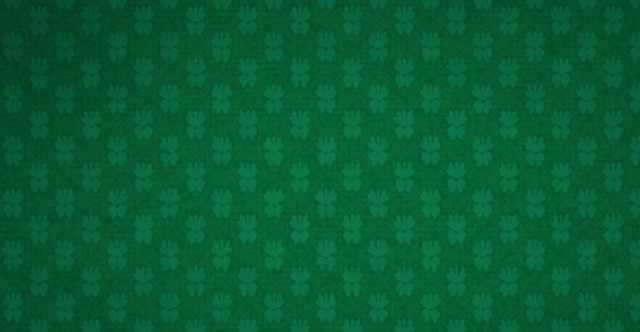
Reproduce this pattern procedurally as a WebGL 2 fragment shader.

```glsl
#version 300 es
precision highp float;
// Green damask: pale two-part leaf motifs on a half-drop lattice, framed by
// faint diagonal double lines and small scattered leaves. Motifs are unions of
// leaf and circle distances; noise adds wear and a soft light shades the cloth.
#define REPEATS_DOWN 6.36
#define LATTICE_SHIFT vec2(0.252, 0.026)
#define MOTIF_SOFTNESS 0.016
#define MOTIF_OPACITY 0.80
#define LINE_WIDTH 0.011
#define LINE_GAP 0.026
#define LINE_STRENGTH 0.30
#define SPRIG_DENSITY 9.0
#define SPRIG_STRENGTH 0.42
#define GRAIN 0.07
#define VIGNETTE 0.27

uniform vec2 u_resolution;
out vec4 outColor;

const vec3 GROUND = vec3(0.027, 0.400, 0.212);
const vec3 SHADOW = vec3(0.018, 0.310, 0.175);
const vec3 FLECK  = vec3(0.055, 0.460, 0.205);
const vec3 MOTIF  = vec3(0.045, 0.465, 0.295);

float hash(vec2 p) {
  return fract(sin(dot(p, vec2(127.1, 311.7))) * 43758.5453);
}

float noise(vec2 p) {
  vec2 i = floor(p), f = fract(p);
  f = f * f * (3.0 - 2.0 * f);
  return mix(mix(hash(i), hash(i + vec2(1, 0)), f.x),
             mix(hash(i + vec2(0, 1)), hash(i + vec2(1, 1)), f.x), f.y);
}

// Pointed leaf: overlap of two circles, tilted clockwise from upright.
float leaf(vec2 p, vec2 centre, float tilt, float halfLength, float halfWidth) {
  p -= centre;
  float c = cos(tilt), s = sin(tilt);
  p = abs(vec2(c * p.x - s * p.y, s * p.x + c * p.y));
  float r = (halfLength * halfLength + halfWidth * halfWidth) / (2.0 * halfWidth);
  return length(p + vec2(r - halfWidth, 0.0)) - r;
}

// Mirrored motif: spread of leaves above a waist, two lobes below.
float motif(vec2 p) {
  p.x = abs(p.x);
  float d = leaf(p, vec2(0.0, 0.16), 0.0, 0.13, 0.045);
  d = min(d, leaf(p, vec2(0.085, 0.145), 0.35, 0.14, 0.055));
  d = min(d, leaf(p, vec2(0.120, 0.080), 0.90, 0.10, 0.055));
  d = min(d, length(p - vec2(0.0, 0.06)) - 0.105);
  d = min(d, length(p - vec2(0.085, -0.125)) - 0.092);
  d = min(d, leaf(p, vec2(0.065, -0.205), -0.30, 0.095, 0.052));
  d = min(d, length(p - vec2(0.0, -0.09)) - 0.085);
  // Heart-shaped opening and slits between the leaves
  d = max(d, -leaf(p, vec2(0.016, -0.055), 0.55, 0.040, 0.021));
  d = max(d, 0.006 - leaf(p, vec2(0.047, 0.205), 0.18, 0.075, 0.010));
  return d;
}

// Small leaves with a random angle, place and size in each grid cell.
float sprigs(vec2 p, float edge) {
  vec2 id = floor(p), f = fract(p) - 0.5;
  float angle = 0.785 + 1.571 * floor(hash(id) * 2.0) + 0.9 * (hash(id + 7.3) - 0.5);
  vec2 offset = 0.25 * (vec2(hash(id + 3.1), hash(id + 5.7)) - 0.5);
  float size = mix(0.18, 0.38, hash(id + 9.2));
  float d = leaf(f, offset, angle, size, size * 0.38);
  return 1.0 - smoothstep(-edge, edge, d);
}

void main() {
  vec2 uv = gl_FragCoord.xy / u_resolution;
  vec2 g = gl_FragCoord.xy / u_resolution.y * REPEATS_DOWN + LATTICE_SHIFT;
  float pixel = REPEATS_DOWN / u_resolution.y;

  // Nearest centre of the half-drop lattice
  vec2 a = fract(g + 0.5) - 0.5, b = fract(g) - 0.5;
  float da = abs(a.x) + abs(a.y), db = abs(b.x) + abs(b.y);
  vec2 q = da < db ? a : b;
  float border = (0.5 - min(da, db)) * 0.7071;

  // Mottled ground with dark and bright leaves
  float wear = noise(g * 4.0);
  float fine = noise(g * 17.0 + 4.0);
  vec3 color = mix(GROUND, SHADOW, 0.45 * smoothstep(0.4, 0.9, fine));
  float edge = max(0.08, pixel * SPRIG_DENSITY);
  float dark = sprigs(g * SPRIG_DENSITY, edge);
  float bright = sprigs(g * SPRIG_DENSITY * 1.13 + 31.4, edge);
  color = mix(color, SHADOW, SPRIG_STRENGTH * dark);
  color = mix(color, FLECK, SPRIG_STRENGTH * bright * smoothstep(0.25, 0.7, wear));

  // Worn double lines along the diagonals
  float line = abs(border - LINE_GAP) - LINE_WIDTH * 0.5;
  float lines = 1.0 - smoothstep(-pixel * 0.5, pixel * 0.8, line);
  color = mix(color, SHADOW, LINE_STRENGTH * lines * mix(0.4, 1.4, wear));

  // Pale motif with slightly frayed edges
  float soft = max(MOTIF_SOFTNESS, pixel);
  float d = motif(q) + 0.018 * (noise(g * 22.0) - 0.5);
  float rim = 1.0 - smoothstep(0.0, 0.05, abs(d - 0.025));
  color = mix(color, SHADOW, 0.22 * rim);
  color = mix(color, MOTIF, MOTIF_OPACITY * (1.0 - smoothstep(-soft, soft, d)));

  // Grain, then light that fades to the edges and most at upper left
  color *= 1.0 + GRAIN * (noise(g * 30.0) - 0.5) + 0.05 * (wear - 0.5);
  vec2 away = (uv - vec2(0.56, 0.40)) * vec2(1.65, 1.25);
  float corner = smoothstep(0.55, 0.0, length((uv - vec2(0.0, 1.0)) * vec2(1.5, 0.8)));
  color *= 1.03 - VIGNETTE * smoothstep(0.15, 1.25, length(away)) - 0.12 * corner;
  outColor = vec4(color, 1.0);
}
```
